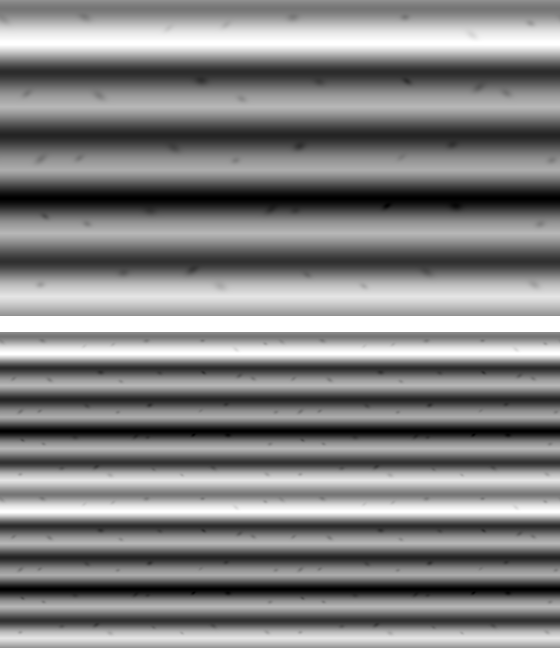
Top, the tile; bottom, the same tile 2 across and 2 down.
Reproduce this texture procedurally as a WebGL 1 fragment shader.

```glsl
precision highp float;
// Five horizontal rounded boards in grey, stacked as a height map: each climbs
// slowly from a dark groove to a creased ridge, then drops to the next groove.
// Every board has its own tones, and small dark dents are scattered on its slope.

uniform vec2 u_resolution;

const float ROWS = 5.0;
const float GROOVE_OFFSET = 0.14;   // first groove below the top edge, in rows
const float RIDGE = 0.55;           // ridge position within a row
const float GROOVE_ROUND = 0.10;    // softness of the groove bottom
const float SLOPE_CURVE = 0.4;      // share of S-curve in the slopes

// Tones of the boards from top to bottom: first four, then the fifth
const vec4 GROOVE_TONES = vec4(0.46, 0.17, 0.14, 0.0);
const float GROOVE_LAST = 0.19;
const vec4 RIDGE_TONES = vec4(1.02, 0.72, 0.68, 0.72);
const float RIDGE_LAST = 0.90;

const float DENTS_PER_ROW = 8.0;
const vec2 DENT_RADIUS = vec2(0.018, 0.013);  // in canvas heights
const vec2 DENT_BAND = vec2(0.12, 0.43);      // range down the row
const float DENT_DEPTH = 0.12;

vec3 hash3(vec2 p) {
  vec3 q = fract(vec3(p.xyx + 1.7) * vec3(0.1031, 0.1030, 0.0973));
  q += dot(q, q.yxz + 33.33);
  return fract((q.xxy + q.yzz) * q.zyx);
}

float toneOf(float row, vec4 tones, float last) {
  if (row < 0.5) return tones.x;
  if (row < 1.5) return tones.y;
  if (row < 2.5) return tones.z;
  if (row < 3.5) return tones.w;
  return last;
}

// Slope from groove (0) to ridge (1), rounded at the groove
float slope(float s, float curveEnd) {
  float line = s * s * (1.0 + GROOVE_ROUND) / (s + GROOVE_ROUND);
  return mix(line, smoothstep(0.0, curveEnd, s), SLOPE_CURVE);
}

float boardTone(float row, float along) {
  float ridge = toneOf(row, RIDGE_TONES, RIDGE_LAST);
  float upper = toneOf(row, GROOVE_TONES, GROOVE_LAST);
  float lower = toneOf(mod(row + 1.0, ROWS), GROOVE_TONES, GROOVE_LAST);
  float rise = mix(upper, ridge, slope(along / RIDGE, 0.75));
  float fall = mix(lower, ridge, slope((1.0 - along) / (1.0 - RIDGE), 1.0));
  return along < RIDGE ? rise : fall;
}

// Soft tilted dents, one per cell, wrapping across the canvas
float dents(float x, float row, float along, float aspect) {
  float cellX = x * DENTS_PER_ROW;
  float sum = 0.0;
  for (int i = -1; i <= 1; i++) {
    float cell = floor(cellX) + float(i);
    vec2 id = vec2(mod(cell, DENTS_PER_ROW), row);
    vec3 place = hash3(id);
    vec3 form = hash3(id + 41.0);
    vec2 d = vec2((cellX - cell - mix(0.05, 0.95, place.x)) * aspect / DENTS_PER_ROW,
                  (along - mix(DENT_BAND.x, DENT_BAND.y, place.y)) / ROWS);
    d.y += d.x * (form.x - 0.5);
    d /= DENT_RADIUS * mix(0.7, 1.1, form.y);
    sum += exp(-dot(d, d)) * mix(0.5, 1.0, place.z);
  }
  return sum * smoothstep(0.0, 0.12, along);
}

void main() {
  vec2 uv = gl_FragCoord.xy / u_resolution;
  float aspect = u_resolution.x / u_resolution.y;

  // Rows are counted downward from the top
  float down = (1.0 - uv.y) * ROWS - GROOVE_OFFSET;
  float row = mod(floor(down), ROWS);
  float along = fract(down);

  float tone = boardTone(row, along);
  tone -= DENT_DEPTH * dents(uv.x, row, along, aspect);
  gl_FragColor = vec4(vec3(clamp(tone, 0.0, 1.0)), 1.0);
}
```
